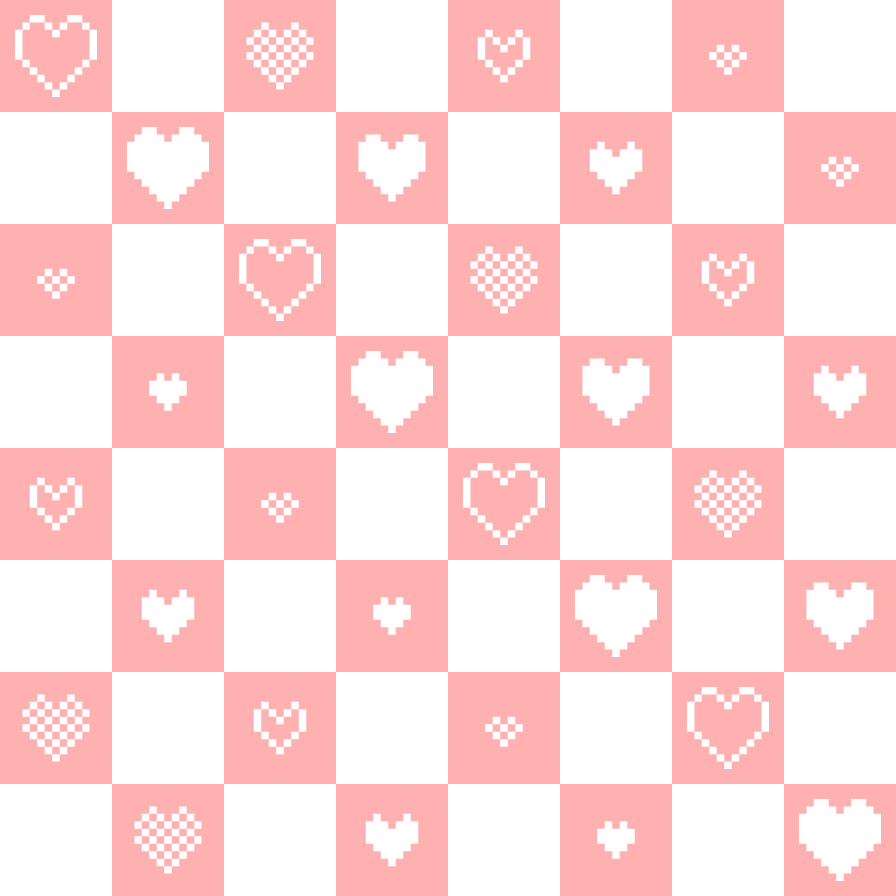
Reproduce this pattern procedurally as a Shadertoy shader.

```glsl
// Pink and white checkerboard, 8 by 8, with a white pixel-art heart in each pink cell.
// Hearts come in four sizes that step along the diagonals, and are solid, outlined
// or dithered. Each cell is a 15 by 15 grid of blocks; supersampling smooths edges.

const vec3 PINK = vec3(1.0, 0.69, 0.69);
const vec3 WHITE = vec3(1.0);
const float CELLS = 8.0;    // cells across the canvas
const float BLOCKS = 15.0;  // blocks across a cell
const int SAMPLES = 4;      // samples per axis

const int SOLID = 0;
const int OUTLINE = 1;
const int DITHER = 2;

// Block is counted from the cell centre, y downwards; the heart spans -size..size.
bool insideHeart(ivec2 block, int size) {
    int x = abs(block.x);
    int row = block.y + size;
    bool sides = row >= 0 && x <= size;
    bool lobes = x <= row + min(size - 1, 3);
    bool notch = x < min(size - 1, 2) - row;
    bool point = x <= 2 * size - row;
    return sides && lobes && point && !notch;
}

// True when all four neighbouring blocks are filled.
bool enclosed(ivec2 block, int size) {
    return insideHeart(block + ivec2(1, 0), size)
        && insideHeart(block - ivec2(1, 0), size)
        && insideHeart(block + ivec2(0, 1), size)
        && insideHeart(block - ivec2(0, 1), size);
}

bool heartBlock(ivec2 block, int size, int style) {
    if (!insideHeart(block, size)) return false;
    if (style == OUTLINE) return !enclosed(block, size);
    if (style == DITHER) return ((block.x + block.y) & 1) == 0;
    return true;
}

// Sizes shrink 5, 4, 3, 2 to the right and shift one step every two rows.
int heartSize(ivec2 cell) {
    return 5 - ((cell.x / 2 - cell.y / 2 + 4) & 3);
}

// Odd rows are solid, even rows alternate; the far corners are dithered.
int heartStyle(ivec2 cell, int size) {
    if (abs(cell.x - cell.y) >= 6) return DITHER;
    if ((cell.y & 1) == 1) return SOLID;
    return (size & 1) == 1 ? OUTLINE : DITHER;
}

// Colour at a point with the origin at the upper left.
vec3 pattern(vec2 p) {
    vec2 grid = p * CELLS;
    ivec2 cell = ivec2(mod(floor(grid), CELLS));
    if (((cell.x + cell.y) & 1) == 1) return WHITE;

    ivec2 block = ivec2(floor(fract(grid) * BLOCKS)) - int(BLOCKS) / 2;
    int size = heartSize(cell);
    return heartBlock(block, size, heartStyle(cell, size)) ? WHITE : PINK;
}

void mainImage(out vec4 fragColor, in vec2 fragCoord) {
    vec3 sum = vec3(0.0);
    for (int j = 0; j < SAMPLES; j++) {
        for (int i = 0; i < SAMPLES; i++) {
            vec2 offset = (vec2(i, j) + 0.5) / float(SAMPLES) - 0.5;
            vec2 p = (fragCoord + offset) / iResolution.y;
            sum += pattern(vec2(p.x, 1.0 - p.y));
        }
    }
    fragColor = vec4(sum / float(SAMPLES * SAMPLES), 1.0);
}
```
